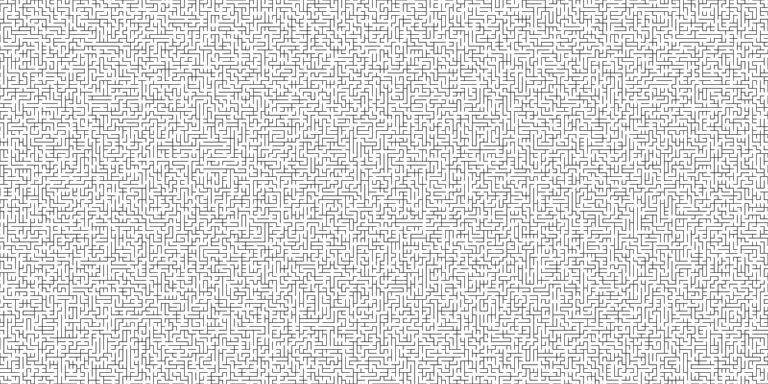
A Shadertoy shader for this pattern:

```glsl
// Dense maze of thin dark walls on white.
// Every lattice post grows one unit wall; odd posts look at their even
// neighbours so that no wall is doubled and no single cell is sealed.

#define ROWS 100.0          // cells over the canvas height
#define WALL_WIDTH 0.16     // in cells
#define FILTER_WIDTH 1.2    // antialiasing footprint, in pixels
#define SEED 17u
#define PAPER vec3(0.998)
#define INK vec3(0.12)

uint hash(ivec2 p) {
    uint h = uint(p.x) * 0x9E3779B1u ^ (uint(p.y) + SEED) * 0x85EBCA77u;
    h = (h ^ (h >> 15)) * 0x2C1B3C6Du;
    h = (h ^ (h >> 12)) * 0x297A2D39u;
    return h ^ (h >> 15);
}

// Directions: 0 right, 1 up, 2 left, 3 down
ivec2 unitStep(int d) {
    int s = d < 2 ? 1 : -1;
    return (d & 1) == 0 ? ivec2(s, 0) : ivec2(0, s);
}

int opposite(int d) { return (d + 2) & 3; }

int randomDir(ivec2 post) { return int(hash(post) >> 8) & 3; }

// Direction of the wall grown by a post, or -1 if it has no free side
int wallDir(ivec2 post) {
    int pick = randomDir(post);
    if (((post.x + post.y) & 1) == 0) return pick;

    int near[4];
    for (int i = 0; i < 4; i++) near[i] = randomDir(post + unitStep(i));

    int turn = (hash(post) & 1u) == 0u ? 1 : -1;
    for (int k = 0; k < 4; k++) {
        int d = (pick + k * turn) & 3;
        bool blocked = near[d] == opposite(d);
        // Do not help to close a ring of four walls on either side
        for (int side = 1; side < 4; side += 2) {
            int s = (d + side) & 3;
            blocked = blocked || (near[s] == opposite(s) && near[d] == s);
        }
        if (!blocked) return d;
    }
    return -1;
}

// Share of the footprint x +- radius lying inside [a, b]
float span(float x, float a, float b, float radius) {
    return max(min(b, x + radius) - max(a, x - radius), 0.0) / (2.0 * radius);
}

void mainImage(out vec4 fragColor, in vec2 fragCoord) {
    float cellsPerPixel = ROWS / iResolution.y;
    float radius = 0.5 * FILTER_WIDTH * cellsPerPixel;
    float halfWall = 0.5 * WALL_WIDTH;

    vec2 p = fragCoord * cellsPerPixel;
    vec2 nearest = floor(p + 0.5);
    vec2 q = p - nearest;
    ivec2 post = ivec2(nearest);
    int ownDir = wallDir(post);

    // The post itself, then its four possible arms; the parts never overlap
    float coverage = span(q.x, -halfWall, halfWall, radius)
                   * span(q.y, -halfWall, halfWall, radius);
    for (int d = 0; d < 4; d++) {
        ivec2 toNext = unitStep(d);
        if (ownDir == d || wallDir(post + toNext) == opposite(d)) {
            vec2 axis = vec2(toNext);
            float along = dot(q, axis);
            float across = dot(q, vec2(-axis.y, axis.x));
            coverage += span(along, halfWall, 1.0, radius)
                      * span(across, -halfWall, halfWall, radius);
        }
    }

    fragColor = vec4(mix(PAPER, INK, min(coverage, 1.0)), 1.0);
}
```
